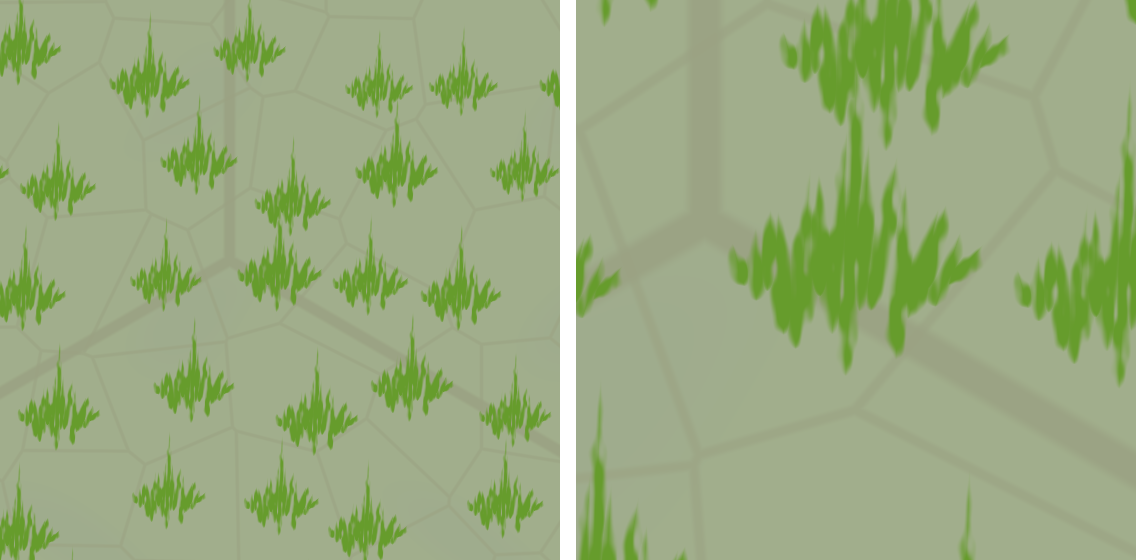
Left: the whole. Right: its middle third, enlarged.
Write a Shadertoy shader that draws this texture.

```glsl
// Dry sage ground with faint cellular cracks, one wide three-armed furrow,
// and scattered tufts of spiky grass. Cracks are Voronoi borders; each tuft
// is a fan of ragged blades whose lengths follow sine waves.

const vec3 SOIL = vec3(0.632, 0.684, 0.548);
const vec3 SOIL_GREY = vec3(0.620, 0.668, 0.556);
const vec3 CRACK = vec3(0.613, 0.648, 0.523);
const vec3 FURROW = vec3(0.605, 0.634, 0.513);
const vec3 GRASS = vec3(0.400, 0.610, 0.172);

const float CRACK_CELLS = 5.0;
const float TUFT_CELLS = 5.0;
const int BLADES = 15;

vec2 hash2(vec2 cell, float seed) {
    vec2 q = vec2(dot(cell, vec2(127.1, 311.7)), dot(cell, vec2(269.5, 183.3)));
    return fract(sin(q + seed) * 43758.5);
}

float valueNoise(vec2 p, float seed) {
    vec2 i = floor(p);
    vec2 f = smoothstep(0.0, 1.0, p - i);
    float low = mix(hash2(i, seed).x, hash2(i + vec2(1, 0), seed).x, f.x);
    float high = mix(hash2(i + vec2(0, 1), seed).x, hash2(i + vec2(1, 1), seed).x, f.x);
    return mix(low, high, f.y);
}

vec2 crackSite(vec2 cell, float seed) {
    return cell + 0.12 + 0.76 * hash2(cell, seed);
}

// Distance to the nearest Voronoi border, in cell units.
float cellBorder(vec2 p, float seed) {
    vec2 base = floor(p);
    vec2 nearest = vec2(0.0);
    float best = 1e3;
    for (int y = -1; y <= 1; y++)
    for (int x = -1; x <= 1; x++) {
        vec2 r = crackSite(base + vec2(x, y), seed) - p;
        if (dot(r, r) < best) {
            best = dot(r, r);
            nearest = r;
        }
    }
    float border = 1e3;
    for (int y = -2; y <= 2; y++)
    for (int x = -2; x <= 2; x++) {
        vec2 r = crackSite(base + vec2(x, y), seed) - p;
        vec2 gap = r - nearest;
        if (dot(gap, gap) > 1e-5)
            border = min(border, dot(0.5 * (r + nearest), normalize(gap)));
    }
    return border;
}

// Distance to three rays spread evenly around a junction.
float threeArms(vec2 p, vec2 junction) {
    float d = 1e3;
    for (int i = 0; i < 3; i++) {
        float angle = radians(90.0 + 120.0 * float(i));
        vec2 dir = vec2(cos(angle), sin(angle));
        vec2 q = p - junction;
        d = min(d, length(q - dir * max(dot(q, dir), 0.0)));
    }
    return d;
}

// Coverage of one blade, pointed at both ends and fullest low down.
float blade(vec2 p, float x, float bottom, float top, float lean, float width, float soft) {
    float t = clamp((p.y - bottom) / (top - bottom), 0.0, 1.0);
    float profile = 2.6 * sqrt(t) * (1.0 - t);
    float side = abs(p.x - x - lean * (t - 0.3));
    return smoothstep(-soft, soft, width * profile - soft - side);
}

// Tuft about one unit wide: a tall spike between two low, bushy lobes.
float tuft(vec2 p, float soft) {
    if (abs(p.x) > 0.75 || p.y > 1.1 || p.y < -0.6) return 0.0;
    float width = 0.058 * (0.5 + valueNoise(p * vec2(34.0, 11.0), 8.1));
    float cover = 0.0;
    for (int i = 0; i < BLADES; i++) {
        float j = float(i) - 0.5 * float(BLADES - 1);
        float k = 2.0 * j / float(BLADES - 1);
        float rise = 0.5 + 0.5 * cos(2.4 * j + 0.5);
        float drop = 0.55 + 0.45 * cos(1.9 * j + 0.3);
        float spike = 0.34 * exp(-40.0 * k * k);
        float top = 0.1 + (1.0 - abs(k)) * (0.3 + 0.24 * rise) + spike;
        float bottom = -0.07 - 0.36 * (1.0 - k * k) * drop;
        float lean = 0.07 * k + 0.05 + 0.04 * sin(3.7 * j);
        float x = 0.44 * k + 0.014 * sin(5.1 * j);
        cover = max(cover, blade(p, x, bottom, top, lean, width, soft));
    }
    return cover;
}

// Tufts on a jittered grid with every other row shifted.
float meadow(vec2 p, float cells, float seed) {
    vec2 base = floor(p * cells);
    float cover = 0.0;
    for (int y = -1; y <= 1; y++)
    for (int x = -1; x <= 1; x++) {
        vec2 cell = base + vec2(x, y);
        vec2 jitter = 0.42 * (hash2(cell, seed) - 0.5);
        float shift = 0.4 * mod(cell.y, 2.0) - 0.2;
        vec2 root = (cell + vec2(0.5 + shift, 0.35) + jitter) / cells;
        float size = mix(0.118, 0.152, hash2(cell, seed + 3.0).x);
        cover = max(cover, tuft((p - root) / size, 0.0028 / size));
    }
    return cover;
}

void mainImage(out vec4 fragColor, in vec2 fragCoord) {
    vec2 uv = fragCoord / iResolution.y;

    // Ground with broad, barely visible tone changes
    float tone = sin(uv.x * 9.0 + 2.0 * sin(uv.y * 5.0)) * sin(uv.y * 8.0 + 1.3);
    vec3 color = mix(SOIL, SOIL_GREY, 0.6 * smoothstep(0.4, 1.0, tone));

    // Thin cracks and the wide furrow
    float crack = cellBorder(uv * CRACK_CELLS, 1.7) / CRACK_CELLS;
    color = mix(color, CRACK, 0.85 * (1.0 - smoothstep(0.001, 0.005, crack)));
    float furrow = threeArms(uv, vec2(0.41, 0.535));
    color = mix(color, FURROW, 0.9 * (1.0 - smoothstep(0.006, 0.014, furrow)));

    // Grass on top
    color = mix(color, GRASS, meadow(uv, TUFT_CELLS, 5.3));
    fragColor = vec4(color, 1.0);
}
```
